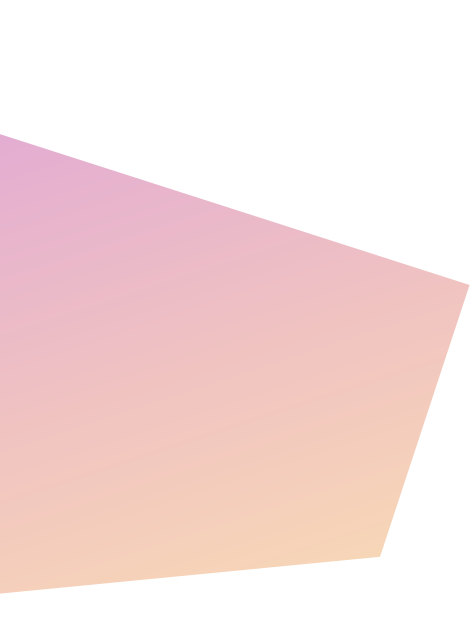
A WebGL 2 fragment shader for this background:

```glsl
#version 300 es
precision highp float;
// A tilted pastel panel on white, running off the left side of the canvas.
// Three half-planes cut its outline; a slanted three-stop gradient fills it.
// All lengths are in units of the canvas height, origin at the lower left.

uniform vec2 u_resolution;
out vec4 fragColor;

// Corners of the panel
const vec2 TOP_LEFT     = vec2(0.0, 0.7904);
const vec2 RIGHT_TIP    = vec2(0.7337, 0.5547);
const vec2 LOWER_RIGHT  = vec2(0.5938, 0.1300);
const vec2 LOWER_LEFT   = vec2(0.0, 0.0725);

// Gradient direction and colours
const vec2 GRADIENT_DIR = vec2(0.31, -0.95);
const vec3 PAPER = vec3(1.0);
const vec3 LILAC = vec3(0.890, 0.678, 0.824);
const vec3 ROSE  = vec3(0.938, 0.757, 0.762);
const vec3 PEACH = vec3(0.969, 0.839, 0.718);

// Signed distance to the line from a to b, negative on its right side
float edgeDistance(vec2 p, vec2 a, vec2 b) {
    vec2 along = normalize(b - a);
    return dot(p - a, vec2(-along.y, along.x));
}

// Clockwise outline, left open at the canvas border
float panelDistance(vec2 p) {
    float top    = edgeDistance(p, TOP_LEFT, RIGHT_TIP);
    float right  = edgeDistance(p, RIGHT_TIP, LOWER_RIGHT);
    float bottom = edgeDistance(p, LOWER_RIGHT, LOWER_LEFT);
    return max(top, max(right, bottom));
}

// Lilac at the top left, through rose, to peach at the lower right
vec3 panelColor(vec2 p) {
    float span = dot(LOWER_RIGHT - TOP_LEFT, GRADIENT_DIR);
    float t = clamp(dot(p - TOP_LEFT, GRADIENT_DIR) / span, 0.0, 1.0);
    vec3 upper = mix(LILAC, ROSE, t * 2.0);
    vec3 lower = mix(ROSE, PEACH, t * 2.0 - 1.0);
    return t < 0.5 ? upper : lower;
}

void main() {
    vec2 p = gl_FragCoord.xy / u_resolution.y;
    float pixel = 1.0 / u_resolution.y;
    float coverage = clamp(0.5 - panelDistance(p) / pixel, 0.0, 1.0);
    fragColor = vec4(mix(PAPER, panelColor(p), coverage), 1.0);
}
```
